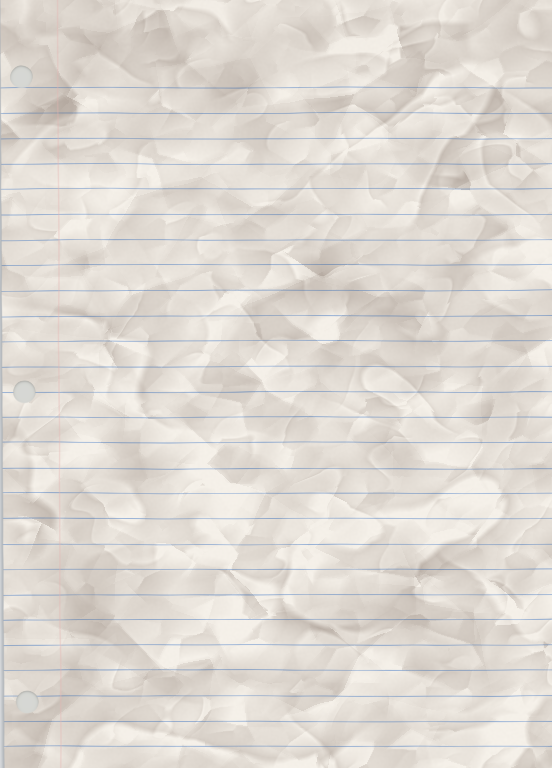
A WebGL 1 fragment shader for this texture:

```glsl
precision highp float;
// Crumpled sheet of ruled notebook paper with a faint margin and three punched holes.
uniform vec2 u_resolution;

// Lengths are fractions of the canvas height.
#define RULE_COUNT 27.0
#define RULE_GAP 0.0330
#define RULE_BOTTOM 0.0276
#define RULE_WIDTH 0.0014
#define HOLE_RADIUS 0.0145
#define HOLE_GAP 0.407
#define FACET_SCALE 8.5
#define FACET_DEPTH 0.66
#define CREASE_DEPTH 0.95
#define PAPER_LIGHT vec3(0.940, 0.920, 0.890)
#define PAPER_SHADE vec3(0.745, 0.705, 0.670)
#define INK_BLUE vec3(0.51, 0.63, 0.80)

vec2 hash2(vec2 p) {
  p = vec2(dot(p, vec2(127.1, 311.7)), dot(p, vec2(269.5, 183.3)));
  return fract(sin(p) * 43758.5453);
}

float gradientDot(vec2 cell, vec2 offset) {
  return dot(hash2(cell) * 2.0 - 1.0, offset);
}

float gradientNoise(vec2 p) {
  vec2 i = floor(p), f = p - i;
  vec2 u = f * f * f * (f * (f * 6.0 - 15.0) + 10.0);
  vec2 e = vec2(1.0, 0.0);
  float low = mix(gradientDot(i, f), gradientDot(i + e, f - e), u.x);
  float high = mix(gradientDot(i + e.yx, f - e.yx), gradientDot(i + 1.0, f - 1.0), u.x);
  return mix(low, high, u.y);
}

// Tilted Voronoi facets; sharp edges are lit on the bright side and dark on the other.
float facets(vec2 p) {
  vec2 base = floor(p);
  float nearest = 9.0, second = 9.0, tone = 0.0, otherTone = 0.0;
  for (int j = -1; j <= 1; j++) {
    for (int i = -1; i <= 1; i++) {
      vec2 cell = base + vec2(float(i), float(j));
      vec2 toPoint = p - cell - hash2(cell);
      vec2 tilt = hash2(cell + 41.3) * 2.0 - 1.0;
      float d = length(toPoint);
      float cellTone = 0.4 * tilt.x + 1.4 * dot(tilt, toPoint);
      if (d < nearest) {
        second = nearest; otherTone = tone;
        nearest = d; tone = cellTone;
      } else if (d < second) {
        second = d; otherTone = cellTone;
      }
    }
  }
  float gap = second - nearest;
  float sharp = smoothstep(-0.25, 0.2, gradientNoise(p * 0.8 + 7.0));
  float blend = 0.5 + 0.5 * smoothstep(0.0, mix(0.36, 0.08, sharp), gap);
  return mix(otherTone, tone, blend) + 0.32 * sharp * (tone - otherTone) * exp(-gap * 10.0);
}

// Long folds along the zero line of noise, broken into angles by the facets.
float creases(vec2 p, float facetTone) {
  float n = gradientNoise(p) + 0.12 * facetTone - 0.04;
  float present = smoothstep(-0.08, 0.22, gradientNoise(p * 0.8 + 19.0));
  return clamp(n / 0.022, -1.0, 1.0) * exp(-abs(n) * 19.0) * present;
}

float crumple(vec2 p) {
  vec2 q = p + 0.016 * vec2(gradientNoise(p * 6.0), gradientNoise(p * 6.0 + 31.0));
  q += 0.004 * vec2(gradientNoise(p * 27.0 + 5.0), gradientNoise(p * 27.0 + 53.0));
  float shade = 0.0, weight = 0.5, scale = FACET_SCALE, angle = 0.5;
  for (int k = 0; k < 3; k++) {
    // Folds lie along shallow diagonals that alternate in direction.
    float c = cos(angle), s = sin(angle);
    vec2 r = mat2(c, -s, s, c) * q * scale * vec2(0.80, 1.30) + 13.7 * float(k + 1);
    float facetTone = facets(r);
    shade += weight * (FACET_DEPTH * facetTone + CREASE_DEPTH * creases(r * 0.6, facetTone));
    scale *= 1.75;
    weight *= 0.78;
    angle = 0.1 - 1.1 * angle;
  }
  return shade;
}

void main() {
  vec2 p = gl_FragCoord.xy / u_resolution.y;
  float px = 1.0 / u_resolution.y;

  // Paper
  float light = min(0.75 + crumple(p), 1.10);
  light = max(light, -0.45) - 0.06 * smoothstep(0.82, 1.0, p.y);
  vec3 color = mix(PAPER_SHADE, PAPER_LIGHT, light);
  color += 0.010 * gradientNoise(p * 230.0);

  // Blue rules, each slightly displaced and bending with the sheet
  float waver = 0.0026 * gradientNoise(p * 4.0) + 0.0008 * gradientNoise(p * 17.0);
  float row = (p.y + waver - 0.0015 * (p.x - 0.36) - RULE_BOTTOM) / RULE_GAP;
  float index = floor(row + 0.5);
  float ruleDist = abs((row - index) * RULE_GAP + 0.0014 * (hash2(vec2(index, 3.0)).x - 0.5));
  float rule = 1.0 - smoothstep(-0.5 * px, 0.5 * px, ruleDist - 0.5 * RULE_WIDTH);
  rule *= step(-0.5, index) * step(index, RULE_COUNT - 0.5);
  float inkStrength = 0.68 + 0.35 * gradientNoise(p * vec2(24.0, 60.0));
  color = mix(color, INK_BLUE * (0.84 + 0.18 * light), rule * inkStrength);

  // Pink margin
  float marginDist = abs(p.x + waver - mix(0.0785, 0.0745, p.y));
  float margin = 1.0 - smoothstep(0.0, px + 0.0006, marginDist);
  color = mix(color, vec3(0.90, 0.70, 0.69), margin * 0.36);

  // Punched holes with a shadow under the upper rim
  float holeIndex = clamp(floor((p.y - 0.0859) / HOLE_GAP + 0.5), 0.0, 2.0);
  float holeY = 0.0859 + HOLE_GAP * holeIndex - 0.0033 * holeIndex * (2.0 - holeIndex);
  vec2 toHole = p - vec2(0.0355 - 0.0038 * holeIndex, holeY);
  float holeDist = length(toHole) - HOLE_RADIUS + 0.0006 * gradientNoise(p * 90.0);
  float rim = exp(-abs(holeDist) * 700.0) * (0.5 + 0.5 * toHole.y / HOLE_RADIUS);
  vec3 holeColor = vec3(0.84, 0.845, 0.83) - 0.22 * rim;
  color = mix(color, holeColor, 1.0 - smoothstep(-px, px, holeDist));

  // Backing visible beyond the slanted left edge
  float edge = p.x - mix(0.0058, 0.0003, p.y) - 0.001 * gradientNoise(vec2(p.y * 22.0, 4.0));
  vec3 backing = mix(vec3(0.67, 0.69, 0.71), vec3(0.83, 0.84, 0.85), clamp(-edge * 220.0, 0.0, 1.0));
  color = mix(backing, color, smoothstep(-px, px, edge));

  gl_FragColor = vec4(clamp(color, 0.0, 1.0), 1.0);
}
```
